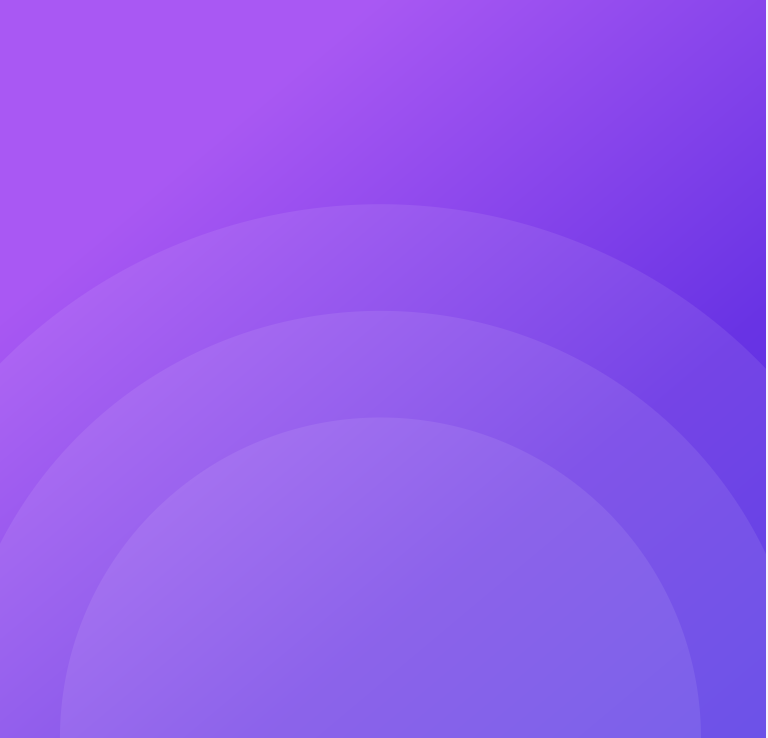
Reproduce this background procedurally as a Shadertoy shader.

```glsl
// A violet diagonal gradient with three translucent concentric discs that rise
// from the bottom edge, and a thin pale margin on the right. The gradient is
// piecewise linear along one axis; the discs are stacked veils of white.

const vec3 ORCHID = vec3(0.662, 0.346, 0.952);
const vec3 VIOLET = vec3(0.410, 0.200, 0.895);
const vec3 INDIGO = vec3(0.310, 0.190, 0.890);
const vec3 MARGIN = vec3(0.970, 0.960, 0.990);

const float GRADIENT_ANGLE = 0.873;   // radians below the horizontal
const float ORCHID_STOP = 0.227;
const float VIOLET_STOP = 0.690;

const int   DISC_COUNT = 3;
const float DISC_CENTER_X = 0.4954;   // share of the width
const float INNER_RADIUS = 0.4343;    // shares of the height
const float RADIUS_STEP = 0.1445;
const float VEIL_OPACITY = 0.085;
const float MARGIN_START = 0.9974;    // share of the width

// Coverage of a shape from its signed distance, softened over one pixel.
float coverage(float dist, float pixel) {
    return clamp(0.5 - dist / pixel, 0.0, 1.0);
}

// Position along the diagonal: 0 at the top left, 1 at the bottom right.
vec3 diagonalGradient(vec2 p, vec2 size) {
    vec2 axis = vec2(cos(GRADIENT_ANGLE), sin(GRADIENT_ANGLE));
    float t = dot(vec2(p.x, size.y - p.y), axis) / dot(size, axis);
    float toViolet = clamp((t - ORCHID_STOP) / (VIOLET_STOP - ORCHID_STOP), 0.0, 1.0);
    float toIndigo = clamp((t - VIOLET_STOP) / (1.0 - VIOLET_STOP), 0.0, 1.0);
    return mix(mix(ORCHID, VIOLET, toViolet), INDIGO, toIndigo);
}

void mainImage(out vec4 fragColor, in vec2 fragCoord) {
    // Height is one unit, so the discs stay round.
    float pixel = 1.0 / iResolution.y;
    vec2 p = fragCoord * pixel;
    vec2 size = vec2(iResolution.x * pixel, 1.0);

    vec3 color = diagonalGradient(p, size);

    // Concentric veils
    float fromCenter = length(p - vec2(DISC_CENTER_X * size.x, 0.0));
    for (int i = 0; i < DISC_COUNT; i++) {
        float radius = INNER_RADIUS + RADIUS_STEP * float(i);
        float disc = coverage(fromCenter - radius, pixel);
        color = mix(color, vec3(1.0), VEIL_OPACITY * disc);
    }

    // Right margin
    color = mix(color, MARGIN, coverage(MARGIN_START * size.x - p.x, pixel));

    fragColor = vec4(color, 1.0);
}
```
